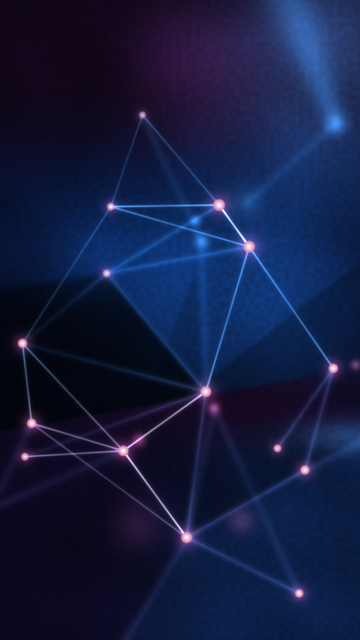
Reproduce this background procedurally as a WebGL 2 fragment shader.

```glsl
#version 300 es
precision highp float;
uniform vec2 u_resolution;
out vec4 fragColor;

// Network nodes: position and radius, on a canvas 7.68 units tall
const vec3 nodes[15] = vec3[](
  vec3(1.71, 6.3, .042), vec3(1.33, 5.2, .046), vec3(2.63, 5.22, .07),
  vec3(2.99, 4.72, .07), vec3(1.28, 4.4, .045), vec3(.27, 3.56, .055),
  vec3(.38, 2.6, .056), vec3(.3, 2.2, .046), vec3(1.48, 2.27, .062),
  vec3(2.47, 2.98, .064), vec3(4, 3.26, .056), vec3(3.33, 2.3, .046),
  vec3(3.66, 2.04, .054), vec3(2.24, 1.23, .066), vec3(3.59, .56, .05));

// Links: first node, second node, strength
const vec3 sharpLinks[15] = vec3[](
  vec3(0, 2, .28), vec3(0, 1, .2), vec3(1, 2, .6), vec3(1, 3, .45), vec3(2, 3, 1),
  vec3(3, 9, .5), vec3(3, 10, .5), vec3(1, 5, .22), vec3(5, 6, .5), vec3(5, 8, .42),
  vec3(6, 8, .5), vec3(7, 8, .5), vec3(6, 13, .3), vec3(8, 9, .75), vec3(8, 13, .85));
const vec2 softLinks[11] = vec2[](
  vec2(4, 2), vec2(4, 3), vec2(4, 9), vec2(5, 9), vec2(4, 5), vec2(13, 9),
  vec2(13, 12), vec2(13, 14), vec2(10, 12), vec2(10, 11), vec2(7, 9));

// Out of focus strands, given by their two ends
const vec4 strands[9] = vec4[](
  vec4(1.71, 6.3, 2.42, 4.78), vec4(2.42, 4.78, 2.47, 2.98),
  vec4(2.97, 5.25, 4.03, 6.2), vec4(2.57, 2.78, 3.59, .56),
  vec4(2.57, 2.78, 2.24, 1.23), vec4(3.66, 2.04, 4.5, 2.45),
  vec4(0, 1.62, 1.48, 2.27), vec4(.38, 2.6, 0, 1.8), vec4(2.24, 1.23, 1.5, 0));

// Blurred lights: position and radius
const vec3 blurs[9] = vec3[](
  vec3(4.03, 6.2, .13), vec3(2.97, 5.25, .2), vec3(2.42, 4.78, .09),
  vec3(2.35, 5.03, .06), vec3(2.57, 2.78, .07), vec3(1.67, 2.4, .08),
  vec3(2.9, 1.43, .15), vec3(1.65, 1.38, .28), vec3(4.27, 3.3, .06));

vec2 gradient(vec2 i) {
  float a = 6.28 * fract(sin(dot(i, vec2(127.1, 311.7))) * 43758.5);
  return vec2(cos(a), sin(a));
}

float noise(vec2 p) {
  vec2 i = floor(p), f = p - i, u = f * f * (3. - 2. * f), e = vec2(1, 0);
  return mix(mix(dot(gradient(i), f), dot(gradient(i + e), f - e), u.x),
    mix(dot(gradient(i + e.yx), f - e.yx), dot(gradient(i + 1.), f - 1.), u.x), u.y);
}

float glow(vec2 p, vec2 center, vec2 radius) {
  vec2 d = (p - center) / radius;
  return exp(-dot(d, d));
}

// 1 on the left of the line from a to b
float side(vec2 p, vec2 a, vec2 b, float soft) {
  vec2 d = normalize(b - a), q = p - a;
  return smoothstep(-soft, soft, d.x * q.y - d.y * q.x);
}

// Distance to a segment, and position along it
vec2 segment(vec2 p, vec2 a, vec2 b) {
  vec2 d = b - a;
  float t = clamp(dot(p - a, d) / dot(d, d), 0., 1.);
  return vec2(length(p - a - t * d), t);
}

// Line of light, brighter at its ends
float strand(vec2 p, vec2 a, vec2 b, float width) {
  vec2 s = segment(p, a, b);
  return exp(-s.x * s.x / (width * width)) * mix(.65, 1., abs(2. * s.y - 1.));
}

void main() {
  float unit = 7.68 / u_resolution.y;
  vec2 p = gl_FragCoord.xy * unit;

  // Upper haze and blue body
  vec3 color = mix(vec3(.025, .05, .15), vec3(.065, .025, .095), smoothstep(5.2, 6.8, p.y));
  color += vec3(.035, .16, .31) * glow(p, vec2(3, 4.15), vec2(1.6, 1.2));
  color += vec3(.01, .08, .17) * glow(p, vec2(1.4, 4.7), vec2(1.3, .75));
  color += vec3(.08, .19, .3) * glow(p, vec2(3.9, 7.1), vec2(1.1));
  color += vec3(.12, .05, .14) * glow(p, vec2(2.4, 6.8), vec2(.75));
  color += vec3(.03, .08, .15) * glow(p, vec2(3.9, 5.8), vec2(1.2, .7));

  // Darker facets
  vec2 left = nodes[4].xy, hub = nodes[9].xy, base = nodes[13].xy, peak = vec2(2.35, 4.4);
  float west = side(p, hub, left, .06);
  color *= 1. - west * (.25 * smoothstep(4.6, 3.8, p.y) + .4 * side(p, left, vec2(0, 4.2), .07));
  color *= 1. - .25 * side(p, vec2(4.4, 4.6), vec2(2.6, 3.2), .03);
  color *= 1. - .18 * side(p, peak, vec2(2, 3.55), .03) * side(p, hub, peak, .06);

  // Lower ground beneath the slanted edge
  vec3 ground = mix(vec3(.045, .03, .12), vec3(.03, .08, .19), smoothstep(1.2, 3.4, p.x + .25 * (2. - p.y)));
  ground = mix(ground, vec3(.085, .03, .13), glow(p, vec2(2.8, 2.85), vec2(2.2, .45)));
  ground += vec3(.09, .18, .27) * glow(p, vec2(4.3, 2.45), vec2(.7, .2));
  ground += vec3(.01, .04, .08) * side(p, vec2(4.5, 2.52), base, .03) * side(p, base, vec2(1.5, 0), .03);
  color = mix(color, ground, side(p, vec2(4.32, 3.27), vec2(0, 2.5), .03));
  color *= 1. + .25 * noise(p * 1.3) + .16 * noise(p * 17.);

  // Broad beam from the top
  vec2 beam = segment(p, vec2(3.45, 7.8), blurs[0].xy);
  color += vec3(.06, .17, .27) * exp(-pow(beam.x / mix(.3, .12, beam.y), 2.));

  // Strands and links
  float lower = smoothstep(3.5, 2.6, p.y);
  vec3 tint = mix(vec3(.3, .66, .95), vec3(.75, .66, .88), lower);
  vec3 haze = mix(vec3(.18, .5, .8), vec3(.36, .42, .7), lower);
  for (int i = 0; i < strands.length(); i++) color += haze * .14 * strand(p, strands[i].xy, strands[i].zw, .055);
  float softness = mix(.08, .22, smoothstep(.3, 2.2, p.x));
  for (int i = 0; i < softLinks.length(); i++) {
    vec2 a = nodes[int(softLinks[i].x)].xy, b = nodes[int(softLinks[i].y)].xy;
    color += haze * softness * (strand(p, a, b, .04) + .6 * strand(p, a, b, .014));
  }
  for (int i = 0; i < sharpLinks.length(); i++) {
    vec3 link = sharpLinks[i];
    vec2 a = nodes[int(link.x)].xy, b = nodes[int(link.y)].xy;
    vec3 ink = mix(tint, vec3(.95), link.z * link.z * .7);
    color += ink * link.z * (1.1 * strand(p, a, b, max(.012, .7 * unit)) + .1 * strand(p, a, b, .045));
  }

  // Blurred lights, warm in the lower part
  for (int i = 0; i < blurs.length(); i++) {
    vec3 b = blurs[i], light = mix(vec3(.26, .5, .72), vec3(.7, .3, .5), step(b.y, 4.));
    color += light * min(.6, .045 / b.z) * glow(p, b.xy, b.zz);
  }

  // Bright nodes with pink rims
  for (int i = 0; i < nodes.length(); i++) {
    vec3 n = nodes[i];
    float d = length(p - n.xy), power = smoothstep(.036, .05, n.z);
    color += vec3(.3, .12, .24) * power * glow(p, n.xy, n.zz * 2.);
    vec3 face = mix(vec3(.85, .42, .55), vec3(1, .95, 1), glow(p, n.xy, n.zz * .75));
    color = mix(color, face, smoothstep(n.z + unit, n.z - unit, d) * mix(.35, .95, power));
  }
  fragColor = vec4(clamp(color, 0., 1.), 1);
}
```
